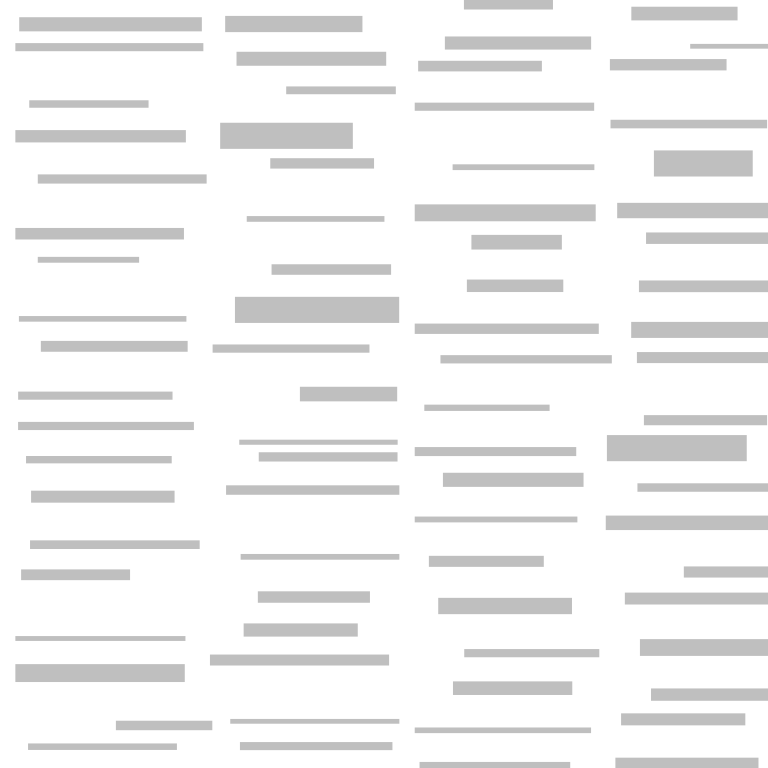
Give the GLSL for this pattern, as a WebGL 1 fragment shader.

```glsl
precision highp float;
// Scattered flat grey horizontal bars on white, of mixed length and thickness.
// Two wide columns are cut into rows of uneven height; each row is split at a
// random point into two slots, and every slot holds one freely placed bar.

uniform vec2 u_resolution;

const vec3 PAPER = vec3(1.0);
const vec3 BAR_GREY = vec3(0.75);

const float COLUMN_START = 0.01;
const float COLUMN_WIDTH = 0.52;
const float ROW_HEIGHT = 1.0 / 19.0;
const float EDGE_JITTER = 0.44;       // in rows
const vec2 SLOT_GAP = vec2(0.01, 0.003);

// Random value from 0 to 1 for a cell; salt selects independent values.
float hash(vec2 cell, float salt) {
    vec3 q = fract(vec3(cell, salt * 7.31) * vec3(0.1031, 0.1030, 0.0973) + 0.137);
    q += dot(q, q.yzx + 33.33);
    return fract((q.x + q.y) * q.z);
}

// Lower edge of a row, counted in rows.
float rowEdge(float row, float column) {
    return row + EDGE_JITTER * (hash(vec2(column, row), 1.0) - 0.5);
}

// Coverage of an axis-aligned box, smoothed over one pixel.
float boxCoverage(vec2 p, vec2 corner, vec2 size, float pixel) {
    vec2 inside = 0.5 * size - abs(p - corner - 0.5 * size);
    vec2 cover = clamp(inside / pixel + 0.5, 0.0, 1.0);
    return cover.x * cover.y;
}

// Length and thickness of a bar, limited to the room in its slot.
vec2 barSize(vec2 cell, vec2 room) {
    float len = mix(0.115, 0.265, hash(cell, 2.0));
    float thickness = mix(0.006, 0.0235, hash(cell, 3.0));
    if (hash(cell, 4.0) > 0.96) thickness = 0.034;
    return min(vec2(len, thickness), room);
}

// One bar at a random place within its slot.
float slotBar(vec2 p, vec2 cell, vec2 slotMin, vec2 slotMax, float pixel) {
    vec2 room = slotMax - slotMin - 2.0 * SLOT_GAP;
    vec2 size = barSize(cell, room);
    vec2 shift = vec2(hash(cell, 5.0), hash(cell, 6.0)) * (room - size);
    return boxCoverage(p, slotMin + SLOT_GAP + shift, size, pixel);
}

float barField(vec2 p, float pixel) {
    // Column, with its rows offset from those next to it
    float column = floor((p.x - COLUMN_START) / COLUMN_WIDTH);
    float phase = 0.5 * column;
    float y = p.y / ROW_HEIGHT + phase;

    // Row between two jittered edges
    float row = floor(y + 0.5);
    if (y < rowEdge(row, column)) row -= 1.0;
    float bottom = (rowEdge(row, column) - phase) * ROW_HEIGHT;
    float top = (rowEdge(row + 1.0, column) - phase) * ROW_HEIGHT;

    // Left or right slot of the row
    float left = COLUMN_START + column * COLUMN_WIDTH;
    float right = left + COLUMN_WIDTH;
    float split = left + mix(0.225, 0.295, hash(vec2(column, row), 7.0));
    float side = step(split, p.x);
    vec2 slotMin = vec2(mix(left, split, side), bottom);
    vec2 slotMax = vec2(mix(split, right, side), top);
    return slotBar(p, vec2(column * 2.0 + side + 11.0, row), slotMin, slotMax, pixel);
}

void main() {
    float pixel = 1.0 / min(u_resolution.x, u_resolution.y);
    vec2 p = gl_FragCoord.xy * pixel;
    gl_FragColor = vec4(mix(PAPER, BAR_GREY, barField(p, pixel)), 1.0);
}
```
